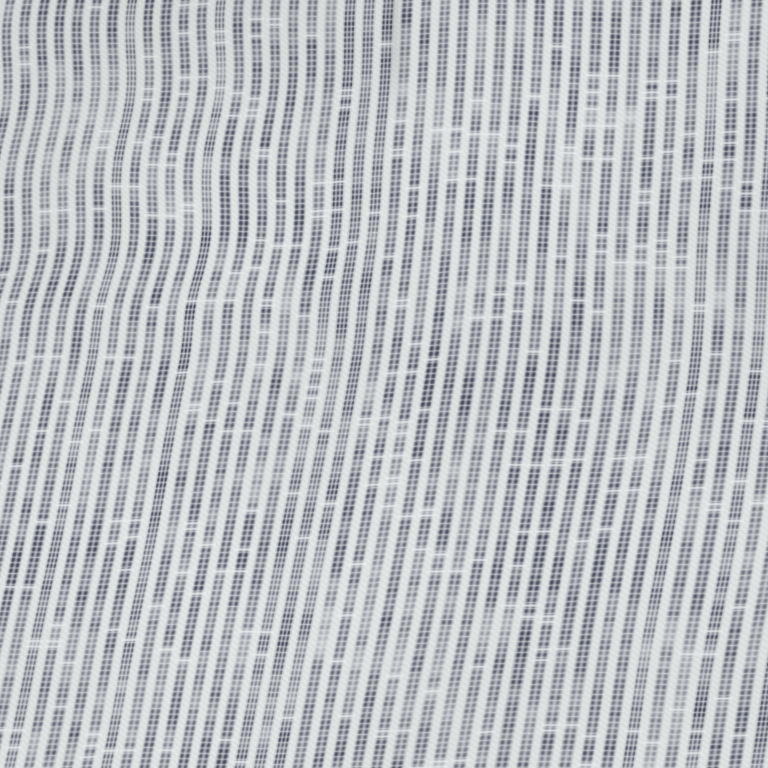
A Shadertoy shader for this texture:

```glsl
// Draped striped cloth: about 38 pale warp stripes alternate with bands of
// two or three ink threads, broken into dashes by 138 weft rows. A smooth
// drape bends the stripes; hashes and gradient noise vary the yarn.

const float TAU = 6.2831853;
const float WEFT_ROWS = 138.0;
const float BAND_WIDTH = 0.6;               // share of one stripe repeat
const vec3 PALE = vec3(0.875, 0.885, 0.885);
const vec3 INK = vec3(0.305, 0.32, 0.38);
const vec3 SLUB = vec3(0.91, 0.92, 0.925);

float hash(vec2 p) {
    return fract(sin(dot(p, vec2(127.1, 311.7))) * 4375.85);
}

vec2 gradient(vec2 cell) {
    float angle = TAU * hash(cell);
    return vec2(cos(angle), sin(angle));
}

// Gradient noise, roughly -0.7 to 0.7
float gradientNoise(vec2 p) {
    vec2 i = floor(p), f = fract(p);
    vec2 w = f * f * f * (f * (f * 6.0 - 15.0) + 10.0);
    vec2 e = vec2(1.0, 0.0);
    float a = dot(gradient(i), f);
    float b = dot(gradient(i + e.xy), f - e.xy);
    float c = dot(gradient(i + e.yx), f - e.yx);
    float d = dot(gradient(i + e.xx), f - e.xx);
    return mix(mix(a, b, w.x), mix(c, d, w.x), w.y);
}

// Soft ridge per unit of phase, zero at integers; fades when too fine
float ridge(float phase, float footprint) {
    float fade = 1.0 - smoothstep(0.45, 0.95, footprint);
    return 0.5 - 0.5 * cos(TAU * phase) * fade;
}

// Zero below the knee, then a straight slope, rounded in between
float softRamp(float t) {
    return 0.5 * (t + sqrt(t * t + 0.008));
}

// Sideways shift of the warp: overall lean, upright top, folds at left
float drape(vec2 p) {
    float upright = 0.115 * softRamp(p.y - mix(0.66, 0.5, p.x));
    float lean = mix(0.215, 0.17, p.x) * p.y;
    float foldArea = smoothstep(0.5, 0.65, p.y) * (1.0 - smoothstep(0.25, 0.6, p.x));
    float fold = 0.005 * sin(31.0 * p.y - 0.37 - 2.0 * p.x) * foldArea;
    return lean - upright + fold + 0.006 * gradientNoise(p * vec2(3.0, 4.0));
}

// Stripe coordinate, slightly denser toward the left
float warpPhase(vec2 p) {
    float x = p.x - drape(p);
    return 41.0 * x - 3.0 * x * x;
}

float weftPhase(vec2 p) {
    float sag = 0.01 * gradientNoise(p * 4.0 + 9.0);
    return WEFT_ROWS * (p.y - 0.02 * p.x + sag);
}

// Yarn darkness: streaks, short patches and single dashes
float yarnStrength(float stripe, float weft, vec2 p) {
    float streak = gradientNoise(vec2(stripe * 7.31, p.y * 9.0));
    float patchy = gradientNoise(vec2(stripe * 3.77, weft * 0.3));
    float area = gradientNoise(p * 5.0 + 3.0);
    float dash = hash(vec2(stripe, floor(weft))) - 0.5;
    return 0.74 + 0.48 * streak + 0.36 * patchy + 0.25 * area + 0.22 * dash;
}

// Pale weft slubs, lying across one or two neighbouring bands
float slubMask(float stripe, float row) {
    float pairShift = floor(2.0 * hash(vec2(row, 5.0)));
    float pairCell = floor((stripe + pairShift) * 0.5);
    float single = step(0.955, hash(vec2(stripe + 17.0, row)));
    float paired = step(0.985, hash(vec2(pairCell + 71.0, row)));
    return max(single, paired);
}

// Broad folds and one short crease near the upper middle
float clothShade(vec2 p) {
    float broad = 0.035 * gradientNoise(p * 2.5 + 6.0);
    float corner = 0.06 * smoothstep(0.5, 1.1, p.y - p.x * 0.5);
    float crease = exp(-pow((p.x - 0.513) / 0.008, 2.0)) * smoothstep(0.83, 0.95, p.y);
    return 1.0 + broad - corner - 0.08 * crease;
}

void mainImage(out vec4 fragColor, in vec2 fragCoord) {
    vec2 p = fragCoord / iResolution.xy;
    float warp = warpPhase(p), weft = weftPhase(p);
    float warpPixel = fwidth(warp), weftPixel = fwidth(weft);
    float stripe = floor(warp), row = floor(weft);
    float across = fract(warp) - 0.5;

    // Ink band split into fine warp threads
    float edge = 0.055 + warpPixel * 0.5;
    float halfWidth = 0.5 * BAND_WIDTH + 0.04 * (hash(vec2(stripe, 2.0)) - 0.5);
    float band = 1.0 - smoothstep(halfWidth - edge, halfWidth + edge, abs(across));
    float count = 2.0 + step(0.86, hash(vec2(stripe, 8.0)));
    float threadScale = count / BAND_WIDTH;
    float threadPhase = across * threadScale + 0.5 * count;
    float threads = mix(0.48, 1.0, ridge(threadPhase, warpPixel * threadScale));

    // Weft rows cut the threads into dashes
    float rowRidge = ridge(weft, weftPixel);
    float dashes = mix(0.42, 1.0, sqrt(rowRidge));
    float ink = band * threads * dashes * clamp(yarnStrength(stripe, weft, p), 0.12, 1.15);

    // Pale cloth carries a faint diagonal twill
    float twill = ridge(weft + 2.5 * warp, weftPixel + 2.5 * warpPixel);
    vec3 cloth = PALE + 0.025 * (twill - 0.5);
    vec3 color = mix(cloth, INK, min(ink, 1.0));
    float slub = slubMask(stripe, row) * rowRidge * smoothstep(0.5, 0.4, abs(across));
    color = mix(color, SLUB, 0.85 * slub);
    fragColor = vec4(color * clothShade(p), 1.0);
}
```
